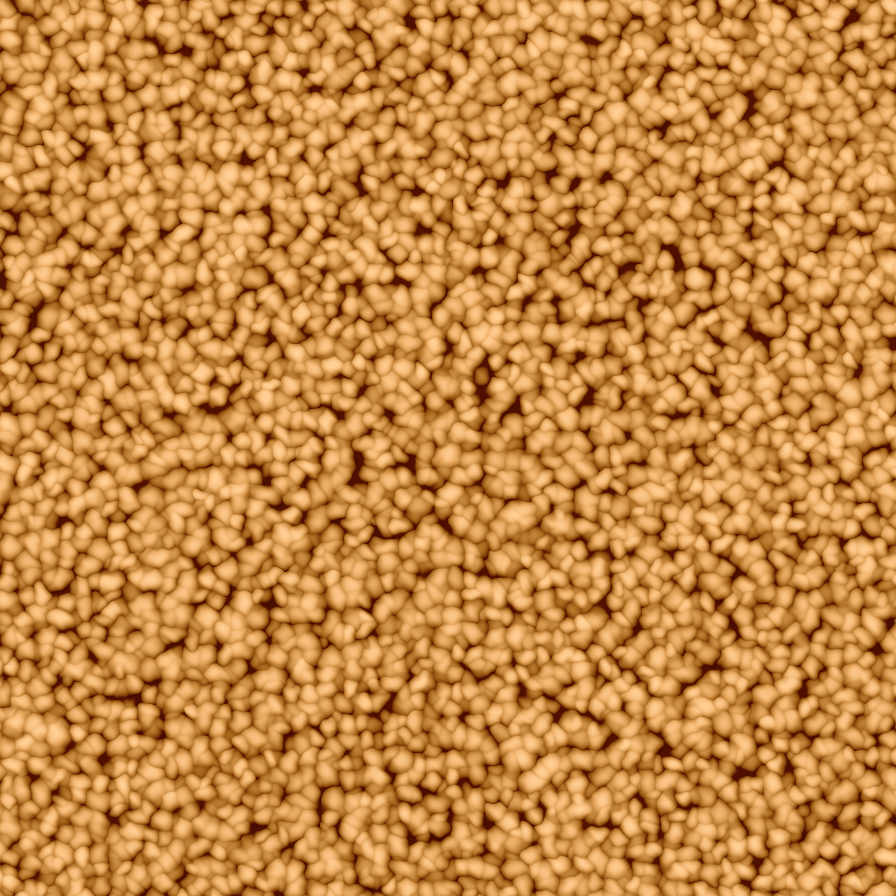
A Shadertoy shader for this texture:

```glsl
// A bed of small golden grains, tightly heaped, with brown gaps between them.
// Two layers of jittered cells hold rounded domes; a soft maximum joins them
// into one height field, and height, tint and slope pick a colour from a ramp.

const float CELLS = 50.0;          // cells across the canvas
const float JITTER = 0.84;         // scatter of grain centres within a cell
const float RADIUS_MIN = 0.44;     // grain radius, in cells
const float RADIUS_MAX = 0.70;
const float STRETCH = 0.30;        // largest elongation
const float HEIGHT_SPREAD = 0.25;  // random lift of each grain
const float LAYER_DROP = 0.58;     // depth of the lower layer
const float FLOOR_HEIGHT = -0.42;  // bottom of the gaps
const float SHARPNESS = 13.0;      // crispness of the joins
const float TINT_SPREAD = 0.26;    // tone variation from grain to grain
const float BASE_TONE = 0.25;
const float RELIEF = 0.70;         // tone gained per unit of height
const float LIGHT_GAIN = 0.15;
const vec2 LIGHT_DIR = vec2(-0.35, 0.94);

// Deep shadow to highlight; tone 0 is the second entry, tone 1 the seventh
const vec3 RAMP[8] = vec3[8](
    vec3(0.23, 0.03, 0.00), vec3(0.33, 0.07, 0.00),
    vec3(0.53, 0.27, 0.04), vec3(0.65, 0.40, 0.11),
    vec3(0.76, 0.52, 0.23), vec3(0.87, 0.63, 0.34),
    vec3(0.96, 0.73, 0.47), vec3(1.00, 0.81, 0.58));

vec3 hash3(vec2 p) {
    vec3 q = fract(p.xyx * vec3(0.1031, 0.1030, 0.0973));
    q += dot(q, q.yxz + 33.33);
    return fract((q.xxy + q.yzz) * q.zyx);
}

vec3 rampColor(float tone) {
    float x = clamp(tone * 5.0 + 1.0, 0.0, 7.0);
    int i = min(int(x), 6);
    return mix(RAMP[i], RAMP[i + 1], x - float(i));
}

// Gentle wobble that makes the outlines uneven
vec2 wobble(vec2 p) {
    return 0.07 * sin(p.yx * 3.7 + 1.6 * sin(p * 2.3))
         + 0.03 * sin(p.yx * 8.3 + p * 3.1);
}

// Adds one layer of grains: x sums the weights, y the weighted tints
void addLayer(vec2 p, float drop, float seed, inout vec2 sums) {
    vec2 cell = floor(p);
    for (int j = -1; j <= 1; j++)
    for (int i = -1; i <= 1; i++) {
        vec2 id = cell + vec2(i, j);
        vec3 place = hash3(id + seed);
        vec3 form = hash3(id + seed + 71.7);
        vec2 offset = p - id - 0.5 - JITTER * (place.xy - 0.5);

        // Rotated ellipse with a parabolic dome
        float angle = 6.2832 * place.z;
        float c = cos(angle), s = sin(angle);
        float stretch = 1.0 + STRETCH * form.x;
        float radius = mix(RADIUS_MIN, RADIUS_MAX, form.y);
        vec2 local = mat2(c, -s, s, c) * offset / (radius * vec2(stretch, 1.0 / stretch));
        float dome = 1.0 - dot(local, local);
        float height = dome + HEIGHT_SPREAD * form.z - drop;

        float tint = TINT_SPREAD * (fract(form.x * 7.0 + place.x * 5.0) - 0.5);
        float light = LIGHT_GAIN * clamp(dot(offset, LIGHT_DIR) / radius, -1.0, 1.0);
        float weight = exp(SHARPNESS * height);
        sums += weight * vec2(1.0, tint + light);
    }
}

void mainImage(out vec4 fragColor, in vec2 fragCoord) {
    vec2 uv = fragCoord / iResolution.y;
    vec2 p = uv * CELLS + 20.0;
    p += wobble(p);

    // Heap the grains over the dark floor
    vec2 sums = vec2(exp(SHARPNESS * FLOOR_HEIGHT), 0.0);
    addLayer(p, 0.0, 3.0, sums);
    addLayer(p * mat2(0.8, 0.6, -0.6, 0.8) + 57.4, LAYER_DROP, 140.0, sums);
    float height = log(sums.x) / SHARPNESS;

    // Broad, faint unevenness of the bed
    float drift = 0.02 * sin(uv.x * 9.0 + 2.0 * sin(uv.y * 7.0))
                + 0.04 * (uv.y - 0.5);

    float tone = BASE_TONE + RELIEF * height + sums.y / sums.x + drift;
    fragColor = vec4(rampColor(tone), 1.0);
}
```
